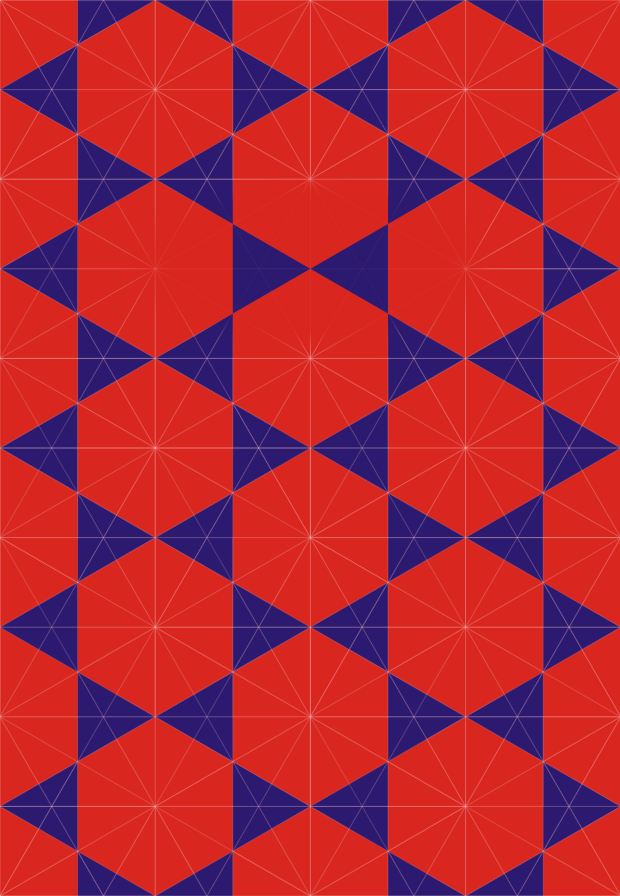
Give the GLSL for this pattern, as a Shadertoy shader.

```glsl
// Trihexagonal tiling: red hexagons on a triangular lattice, blue triangles between.
// Fill is the sign of a product of three cosines; fine pale construction lines
// run along six directions, uneven in strength and rubbed out in one patch.

#define ROWS 5.0                       // hexagons down the canvas
#define LINE_WIDTH 0.0011              // in canvas heights
#define AXIS_STRENGTH 0.55             // vertical and horizontal lines
#define SLANT_STRENGTH 0.40            // sloping lines
#define EDGE_STRENGTH 0.28             // lines along the hexagon sides
#define VARIATION 0.5                  // strength lost by the weakest segment
#define WORN_CENTER vec2(0.346, 0.707)
#define WORN_RADII vec2(0.20, 0.095)
#define RED vec3(0.85, 0.15, 0.12)
#define BLUE vec3(0.17, 0.10, 0.44)
#define LINE_COLOR vec3(0.97, 0.76, 0.76)

const float PI = 3.14159;
const float ROOT3 = 1.73205;

float hash(vec3 p) {
    p = fract(p * vec3(0.1031, 0.1130, 0.0973));
    p += dot(p, p.yzx + 33.33);
    return fract((p.x + p.y) * p.z);
}

// Share of a pixel covered by a thin stroke at distance d
float strokeCoverage(float d, float width, float pixel) {
    float h = 0.5 * width;
    float overlap = min(d + 0.5 * pixel, h) - max(d - 0.5 * pixel, -h);
    return clamp(overlap / pixel, 0.0, 1.0);
}

// 1 inside triangles, 0 inside hexagons; p is in lattice steps
float triangleMask(vec2 p, float pixel) {
    float side = 1.0;
    float rowGap = 0.5 * ROOT3;
    for (int k = 0; k < 3; k++) {
        float angle = float(k) * PI / 3.0;
        float u = dot(p, vec2(cos(angle), sin(angle))) / rowGap;
        side *= clamp(cos(PI * u) * 2.0 * rowGap / (PI * pixel), -1.0, 1.0);
    }
    return 0.5 - 0.5 * side;
}

// Opacity of the construction lines
float lineMask(vec2 p, float pixel) {
    float clear = 1.0;
    for (int k = 0; k < 6; k++) {
        float angle = float(k) * PI / 6.0;
        vec2 normal = vec2(cos(angle), sin(angle));
        bool alongLattice = k % 2 == 0;
        float gap = alongLattice ? 0.25 * ROOT3 : 0.5;
        float across = dot(p, normal);
        float along = dot(p, vec2(-normal.y, normal.x));
        float index = floor(across / gap + 0.5);

        float strength = k % 3 == 0 ? AXIS_STRENGTH : SLANT_STRENGTH;
        if (alongLattice && mod(index, 2.0) > 0.5) strength = EDGE_STRENGTH;

        // Each segment has its own strength
        float segment = floor(along / (alongLattice ? 0.5 : 0.5 * ROOT3));
        strength *= 1.0 - VARIATION * hash(vec3(index, segment, float(k)) + 40.0);

        float d = abs(across - index * gap);
        clear *= 1.0 - strength * strokeCoverage(d, LINE_WIDTH * ROWS, pixel);
    }
    return 1.0 - clear;
}

void mainImage(out vec4 fragColor, in vec2 fragCoord) {
    vec2 uv = fragCoord / iResolution.y;
    vec2 p = uv * ROWS;
    float pixel = ROWS / iResolution.y;

    // Flat fill
    vec3 color = mix(RED, BLUE, triangleMask(p, pixel));

    // Pale lines, nearly gone inside the worn patch
    float worn = length((uv - WORN_CENTER) / WORN_RADII);
    float kept = mix(0.12, 1.0, smoothstep(0.75, 1.1, worn));
    color = mix(color, LINE_COLOR, lineMask(p, pixel) * kept);

    fragColor = vec4(color, 1.0);
}
```
